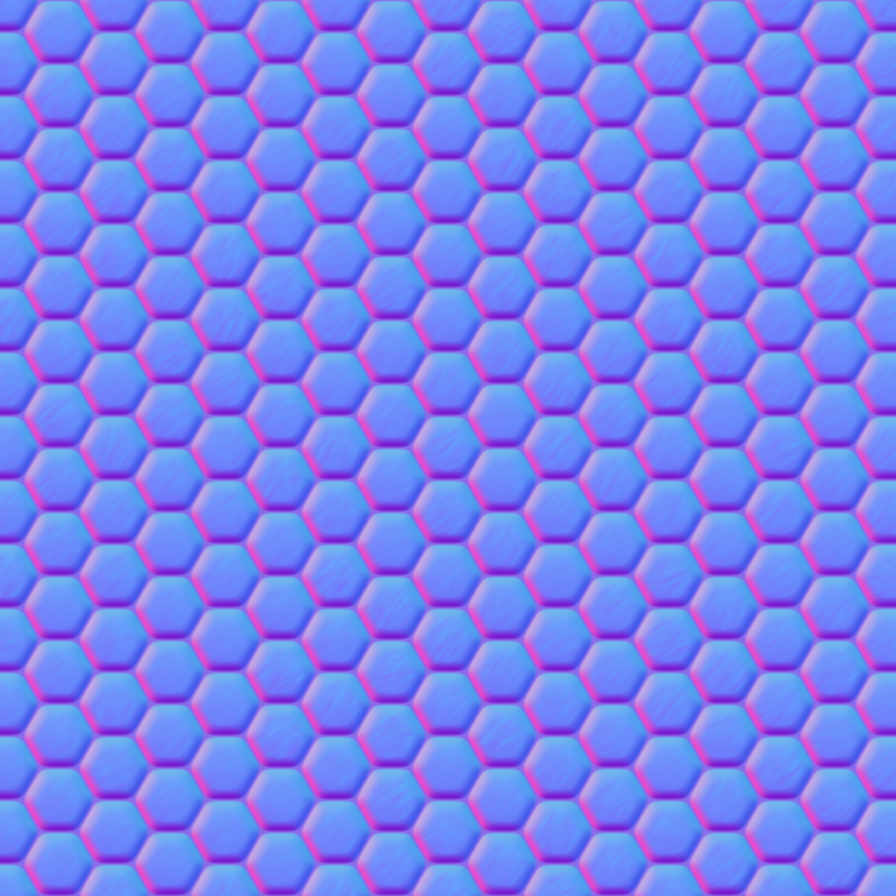
A three.js fragment shader for this texture map:

```glsl
// Normal map of a honeycomb of raised, bevelled hexagonal tiles with flat tops.
// The nearest cell gives local coordinates; soft weights of the six sides blend
// the bevel colours, and stretched gradient noise adds faint diagonal brushing.

varying vec2 vUv;

const float ROWS = 14.0;                  // tiles per column over the canvas height
const vec2 CENTER = vec2(0.4985, 0.5);    // centre of the middle tile
const float CORNER_SHARPNESS = 26.0;
const float GROOVE_WIDTH = 0.042;         // widths are in tile heights
const float BEVEL_START = 0.035;
const float BEVEL_DOWN = 0.20;            // reach of bevels facing down
const float BEVEL_UP = 0.26;              // reach of bevels facing up
const vec2 BRUSH_SCALE = vec2(2.6, 11.0); // along and across the strokes
const float BRUSH_ANGLE = 0.75;
const float BRUSH_STRENGTH = 0.075;

const vec3 FACE = vec3(0.43, 0.55, 0.985);
const vec3 GROOVE = vec3(0.54, 0.42, 0.92);
const vec3 UPPER_RIGHT = vec3(0.31, 0.63, 0.93);
const vec3 TOP = vec3(0.44, 0.71, 0.93);
const vec3 UPPER_LEFT = vec3(0.75, 0.66, 0.90);
const vec3 LOWER_LEFT = vec3(0.92, 0.29, 0.80);
const vec3 BOTTOM = vec3(0.48, 0.09, 0.81);
const vec3 LOWER_RIGHT = vec3(0.27, 0.35, 0.92);

const float SQRT3 = 1.7320508;

vec2 hash2(vec2 p) {
  vec3 h = fract(p.xyx * vec3(0.1031, 0.1030, 0.0973));
  h += dot(h, h.yzx + 33.33);
  return fract((h.xx + h.yz) * h.zy);
}

float gradientDot(vec2 corner, vec2 offset) {
  return dot(hash2(corner) * 2.0 - 1.0, offset);
}

float gradientNoise(vec2 p) {
  vec2 i = floor(p), f = fract(p);
  vec2 s = f * f * f * (f * (f * 6.0 - 15.0) + 10.0);
  vec2 e = vec2(1.0, 0.0);
  return mix(mix(gradientDot(i, f), gradientDot(i + e.xy, f - e.xy), s.x),
             mix(gradientDot(i + e.yx, f - e.yx), gradientDot(i + e.xx, f - e.xx), s.x), s.y);
}

// Offset from the nearest hexagon centre; rows are one unit apart
vec2 hexLocal(vec2 q) {
  vec2 period = vec2(SQRT3, 1.0);
  vec2 a = mod(q + 0.5 * period, period) - 0.5 * period;
  vec2 b = mod(q, period) - 0.5 * period;
  return dot(a, a) < dot(b, b) ? a : b;
}

// Sides run counterclockwise from the upper right
vec3 sideColor(int side) {
  if (side == 0) return UPPER_RIGHT;
  if (side == 1) return TOP;
  if (side == 2) return UPPER_LEFT;
  if (side == 3) return LOWER_LEFT;
  if (side == 4) return BOTTOM;
  return LOWER_RIGHT;
}

void main() {
  vec2 q = (vUv - CENTER) * ROWS;
  vec2 p = hexLocal(q);
  vec2 cell = floor((q - p) * vec2(2.0 / SQRT3, 2.0) + 0.5);

  // Soft maximum over the six sides: bevel colour, facing and rounded distance
  vec3 bevelColor = vec3(0.0);
  float total = 0.0, facingUp = 0.0;
  for (int side = 0; side < 6; side++) {
    float angle = radians(30.0 + 60.0 * float(side));
    vec2 outward = vec2(cos(angle), sin(angle));
    float weight = exp(CORNER_SHARPNESS * dot(p, outward));
    bevelColor += weight * sideColor(side);
    facingUp += weight * outward.y;
    total += weight;
  }
  bevelColor /= total;
  facingUp /= total;
  float inset = 0.5 - log(total) / CORNER_SHARPNESS;

  // Gently domed face
  vec3 face = FACE + vec3(-0.09 * p.x, 0.19 * p.y + 0.04 * p.x, 0.0);

  // Brushing, shifted and weighted differently on each tile
  vec2 seed = hash2(cell + 57.0);
  float turn = BRUSH_ANGLE + 0.5 * (seed.x - 0.5);
  vec2 along = vec2(cos(turn), sin(turn));
  vec2 stroke = vec2(dot(p, along), dot(p, vec2(-along.y, along.x)));
  float brush = gradientNoise(stroke * BRUSH_SCALE + seed * 40.0);
  brush += 0.5 * gradientNoise(stroke * BRUSH_SCALE * 1.9 + seed.yx * 70.0);
  face += BRUSH_STRENGTH * mix(0.5, 1.3, seed.y) * brush * vec3(-0.5, 1.0, 0.1);

  // Bevel, then the soft groove between tiles
  float reach = mix(BEVEL_DOWN, BEVEL_UP, smoothstep(-0.5, 0.5, facingUp));
  vec3 color = mix(bevelColor, face, smoothstep(BEVEL_START, reach, inset));
  color = mix(GROOVE, color, smoothstep(-0.01, GROOVE_WIDTH, inset));

  gl_FragColor = vec4(color, 1.0);
}
```
